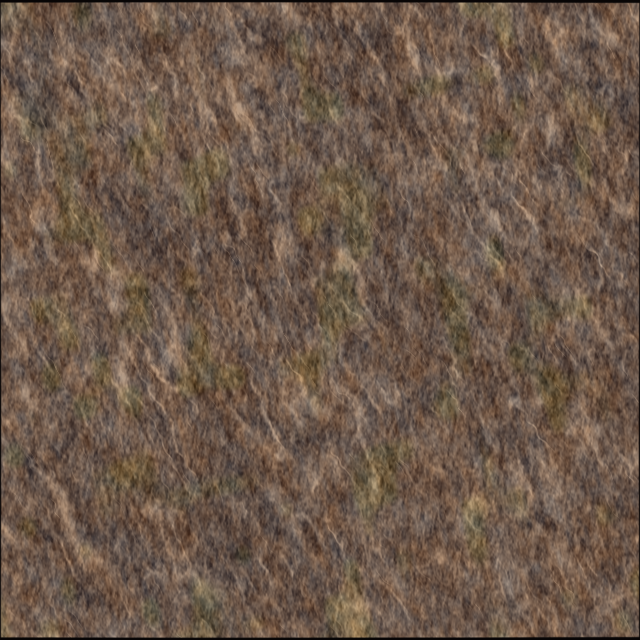
Give the GLSL for this texture, as a WebGL 1 fragment shader.

```glsl
precision highp float;
// Coarse brown fur-like surface: pale strands lean down to the right over dark clumps,
// broken up by fine hair and grain. Stretched value noise in tilted frames builds one
// tone, which is mapped to a brown ramp, tinted in patches and framed by a thin dark rim.

uniform vec2 u_resolution;

#define STREAK_TILT 0.48
#define HAIR_TILT 0.2
#define GRAIN_TILT -0.16
#define CLUMP_AMOUNT 0.52
#define STREAK_AMOUNT 0.5
#define HAIR_AMOUNT 0.62
#define GRAIN_AMOUNT 0.58
#define TONE_MEAN 0.4
#define DARK_BROWN vec3(0.31, 0.24, 0.207)
#define PALE_TAN vec3(0.62, 0.52, 0.44)
#define RIM_COLOR vec3(0.03, 0.02, 0.02)
#define RIM_WIDTH vec2(0.0018, 0.0038)

float hash(vec2 p) {
  vec3 q = fract(p.xyx * 0.1031);
  q += dot(q, q.yzx + 33.33);
  return fract((q.x + q.y) * q.z);
}

// Value noise from 0 to 1
float noise(vec2 p) {
  vec2 i = floor(p);
  vec2 f = fract(p);
  f = f * f * (3.0 - 2.0 * f);
  float low = mix(hash(i), hash(i + vec2(1.0, 0.0)), f.x);
  float high = mix(hash(i + vec2(0.0, 1.0)), hash(i + vec2(1.0, 1.0)), f.x);
  return mix(low, high, f.y);
}

// Noise centred on zero; cell gives the feature size across and along the tilted axis
float fiber(vec2 p, float tilt, vec2 cell, float seed) {
  float c = cos(tilt);
  float s = sin(tilt);
  vec2 q = vec2(c * p.x + s * p.y, c * p.y - s * p.x);
  return noise(q / cell + seed) - 0.5;
}

// Thin pale strands along the mid level of a stretched noise
float strands(vec2 p, vec2 cell, float seed) {
  float ridge = 1.0 - 2.0 * abs(fiber(p, STREAK_TILT, cell, seed));
  float patches = fiber(p, STREAK_TILT, cell * vec2(1.7, 0.6), seed + 41.0);
  return smoothstep(0.68, 1.0, ridge) * smoothstep(-0.2, 0.25, patches);
}

float furTone(vec2 p) {
  // Bend the frames so that strands wander
  vec2 bend = vec2(noise(p * 17.0 + 3.0), noise(p * 17.0 + 57.0)) - 0.5;
  vec2 fray = vec2(noise(p * 85.0 + 11.0), noise(p * 85.0 + 73.0)) - 0.5;
  vec2 q = p + 0.018 * bend + 0.007 * fray;

  float clumps = 0.65 * fiber(q, STREAK_TILT, vec2(0.027, 0.055), 7.0)
               + 0.5 * fiber(q, STREAK_TILT, vec2(0.013, 0.03), 19.0);
  float pale = strands(q, vec2(0.021, 0.085), 23.0)
             + 0.6 * strands(q, vec2(0.012, 0.045), 91.0) - 0.2;
  float hair = 0.8 * fiber(q, HAIR_TILT, vec2(0.0058, 0.018), 31.0)
             + 0.6 * fiber(p, GRAIN_TILT, vec2(0.0042, 0.013), 67.0);
  float grain = 0.7 * fiber(p, GRAIN_TILT, vec2(0.0027, 0.0062), 13.0)
              + 0.7 * fiber(p, HAIR_TILT, vec2(0.0024, 0.0045), 47.0);

  // Clumping is stronger toward the top
  float relief = mix(0.85, 1.1, p.y);
  float broad = 0.16 * (noise(p * 5.0 + 29.0) - 0.5);
  return TONE_MEAN + broad
       + relief * (CLUMP_AMOUNT * clumps + STREAK_AMOUNT * pale)
       + HAIR_AMOUNT * hair + GRAIN_AMOUNT * grain;
}

// Rust to slate shift, with scattered olive patches
vec3 patchTint(vec2 p) {
  float warmth = fiber(p, STREAK_TILT, vec2(0.024, 0.036), 83.0)
               + 0.8 * fiber(p, HAIR_TILT, vec2(0.007, 0.014), 37.0);
  float olive = smoothstep(0.1, 0.4, fiber(p, HAIR_TILT, vec2(0.04, 0.055), 59.0));
  return warmth * vec3(0.045, -0.006, -0.05) + olive * vec3(-0.005, 0.012, -0.035);
}

// 1 inside the slightly bowed rim, 0 on it
float insideRim(vec2 p, vec2 pixel) {
  vec2 bow = 0.0016 * (vec2(noise(vec2(p.y * 3.0, 5.0)), noise(vec2(p.x * 3.0, 9.0))) - 0.5);
  vec2 edge = min(p, 1.0 - p) - RIM_WIDTH - bow;
  vec2 cover = smoothstep(-pixel, pixel, edge);
  return cover.x * cover.y;
}

void main() {
  vec2 uv = gl_FragCoord.xy / u_resolution;
  vec2 p = uv * u_resolution / min(u_resolution.x, u_resolution.y);

  float tone = clamp(furTone(p), -0.3, 1.3);
  vec3 color = mix(DARK_BROWN, PALE_TAN, tone) + patchTint(p);
  color = mix(RIM_COLOR, color, insideRim(uv, 1.0 / u_resolution));
  gl_FragColor = vec4(color, 1.0);
}
```
